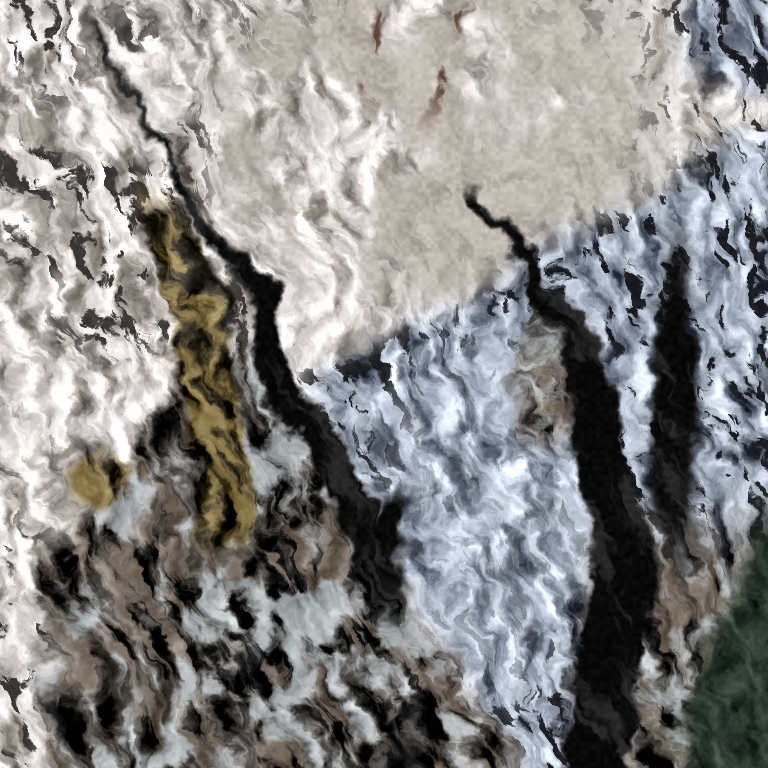
Write a WebGL 1 fragment shader that draws this texture.

```glsl
precision highp float;
uniform vec2 u_resolution;

float hash(vec2 p) {
  vec3 q = fract(p.xyx * 0.1031);
  q += dot(q, q.yzx + 33.33);
  return fract((q.x + q.y) * q.z);
}

float noise(vec2 p) {
  vec2 i = floor(p), f = fract(p);
  f = f * f * (3.0 - 2.0 * f);
  return mix(mix(hash(i), hash(i + vec2(1, 0)), f.x),
             mix(hash(i + vec2(0, 1)), hash(i + vec2(1, 1)), f.x), f.y);
}

float fbm(vec2 p) {
  float sum = 0.0, amp = 0.5;
  for (int i = 0; i < 5; i++) {
    sum += amp * noise(p);
    p = mat2(0.9, 0.44, -0.44, 0.9) * p * 2.03 + 17.0;
    amp *= 0.5;
  }
  return sum;
}

// Band of the given half width, with a soft edge
float band(float d, float width) {
  return 1.0 - smoothstep(width - 0.006, width + 0.006, abs(d));
}

// Rises at a and falls again at b
float span(float a, float b, float soft, float v) {
  return smoothstep(a - soft, a + soft, v) * (1.0 - smoothstep(b - soft, b + soft, v));
}

float blob(vec2 p, vec2 centre, vec2 radius) {
  return 1.0 - smoothstep(0.6, 1.1, length((p - centre) / radius));
}

void main() {
  vec2 p = gl_FragCoord.xy / u_resolution;

  // Ragged position, and axes across and along the slanting grain
  vec2 w = p + 0.07 * (vec2(fbm(p * 8.0), fbm(p * 8.0 + 40.0)) - 0.48);
  w += 0.03 * (vec2(fbm(p * 38.0 + 9.0), fbm(p * 38.0 + 70.0)) - 0.48);
  vec2 grain = vec2(dot(w, vec2(0.89, 0.45)), dot(w, vec2(0.45, -0.89)));

  // Shared surface detail
  vec2 q = grain * vec2(44.0, 24.0);
  float rough = fbm(q);
  float relief = rough - fbm(q + vec2(0.45, 0.3));
  float patches = fbm(p * 7.0 + 5.0);
  float fine = noise(p * 190.0) - 0.5;
  float streak = fbm(grain * vec2(60.0, 14.0) + 30.0);
  float pits = smoothstep(0.56, 0.66, fbm(grain * vec2(75.0, 36.0) + 90.0));

  // Courses of the main fissures
  float t = 0.76 - w.y;
  float leftCourse = 0.13 + 0.54 * (0.97 - w.y);
  float middleCourse = 0.63 + 0.65 * t - 0.6 * t * t;
  float leftGap = w.x - leftCourse;

  // Pale sunlit stone
  vec3 col = mix(vec3(0.69, 0.66, 0.63), vec3(0.87, 0.85, 0.84), smoothstep(0.28, 0.56, rough));
  float sand = blob(w, vec2(0.58, 0.84), vec2(0.34, 0.27)) * smoothstep(0.36, 0.5, patches + 0.08);
  col += relief * 0.9 * (1.0 - 0.7 * sand);
  col = mix(col, vec3(0.73, 0.70, 0.66) + 0.06 * fine, 0.75 * sand);
  col = mix(col, vec3(0.23, 0.21, 0.21), pits * smoothstep(0.36, 0.56, patches) * (1.0 - 0.85 * sand));

  // Rusty scars near the top
  float scar = band(abs(w.x + 0.25 * (w.y - 1.0) * -1.0 - 0.53 - 0.03) - 0.045, 0.009) * smoothstep(0.82, 0.9, w.y);
  col = mix(col, vec3(0.38, 0.28, 0.23), scar * smoothstep(0.4, 0.56, rough));

  // Bluish stone in the shade
  float shade = smoothstep(-0.03, 0.04, 0.57 + 0.55 * (w.x - 0.5) - w.y) * smoothstep(0.0, 0.04, leftGap);
  shade = max(shade, blob(w, vec2(0.98, 0.96), vec2(0.12, 0.1)));
  vec3 blue = mix(vec3(0.39, 0.42, 0.48), vec3(0.68, 0.72, 0.78), smoothstep(0.3, 0.55, 0.5 * rough + 0.5 * streak));
  blue += relief * 0.85;
  float glow = blob(w, vec2(0.64, 0.34), vec2(0.17, 0.28));
  blue += 0.06 * glow;
  blue = mix(blue, vec3(0.10, 0.11, 0.13), pits * (1.0 - 0.75 * glow));
  col = mix(col, blue, shade);

  // Dark broken ground at lower left and lower right
  float leftEdge = 0.06 + 0.21 * smoothstep(0.22, 0.6, w.y);
  float broken = smoothstep(-0.02, 0.03, w.x - leftEdge) * (1.0 - smoothstep(-0.01, 0.03, leftGap))
               * (1.0 - smoothstep(0.5, 0.58, w.y));
  broken = max(broken, smoothstep(0.73, 0.79, w.x) * (1.0 - smoothstep(0.26, 0.36, w.y)));
  broken = max(broken, blob(w, vec2(0.72, 0.5), vec2(0.05, 0.1)));
  vec3 earth = mix(vec3(0.06, 0.06, 0.06), vec3(0.27, 0.25, 0.23), smoothstep(0.3, 0.52, rough));
  earth = mix(earth, vec3(0.46, 0.42, 0.38), smoothstep(0.47, 0.62, streak));
  float flakes = smoothstep(0.46, 0.6, 0.55 * rough + 0.45 * fbm(p * 10.0 + 61.0));
  earth = mix(earth, vec3(0.62, 0.64, 0.65), flakes) + relief * 0.6;
  col = mix(col, earth, broken);

  // Ochre moss down the left side, dark green growth in the corner
  float moss = band(w.x - 0.21 - 0.28 * (0.74 - w.y) + 0.16 * max(0.5 - w.y, 0.0), 0.035) * span(0.3, 0.74, 0.03, w.y);
  moss = max(moss, blob(w, vec2(0.12, 0.385), vec2(0.045, 0.04)));
  vec3 ochre = mix(vec3(0.08, 0.07, 0.04), vec3(0.48, 0.40, 0.21), smoothstep(0.36, 0.64, rough));
  col = mix(col, ochre + relief * 0.5, moss * 0.9);
  float green = smoothstep(0.0, 0.05, w.x - 0.86 - 0.4 * max(w.y - 0.05, 0.0)) * (1.0 - smoothstep(0.3, 0.36, w.y));
  col = mix(col, mix(vec3(0.10, 0.14, 0.12), vec3(0.27, 0.33, 0.26), rough) + relief * 0.3, green);

  // Black fissures, widening downwards
  float leftWidth = 0.006 + 0.02 * (1.0 - smoothstep(0.45, 0.8, w.y));
  float crack = band(leftGap, leftWidth) * span(0.24, 0.97, 0.03, w.y);
  float middleWidth = 0.008 + 0.03 * (1.0 - smoothstep(0.4, 0.7, w.y));
  crack = max(crack, band(w.x - middleCourse, middleWidth) * (1.0 - smoothstep(0.75, 0.78, w.y)));
  crack = max(crack, blob(w, vec2(0.88, 0.48), vec2(0.038, 0.24)));
  crack = max(crack, blob(w, vec2(0.52, 0.29), vec2(0.03, 0.09)));
  col = mix(col, vec3(0.035) + 0.12 * smoothstep(0.5, 0.7, streak), crack);

  gl_FragColor = vec4(clamp(col + 0.05 * fine, 0.0, 1.0), 1.0);
}
```
